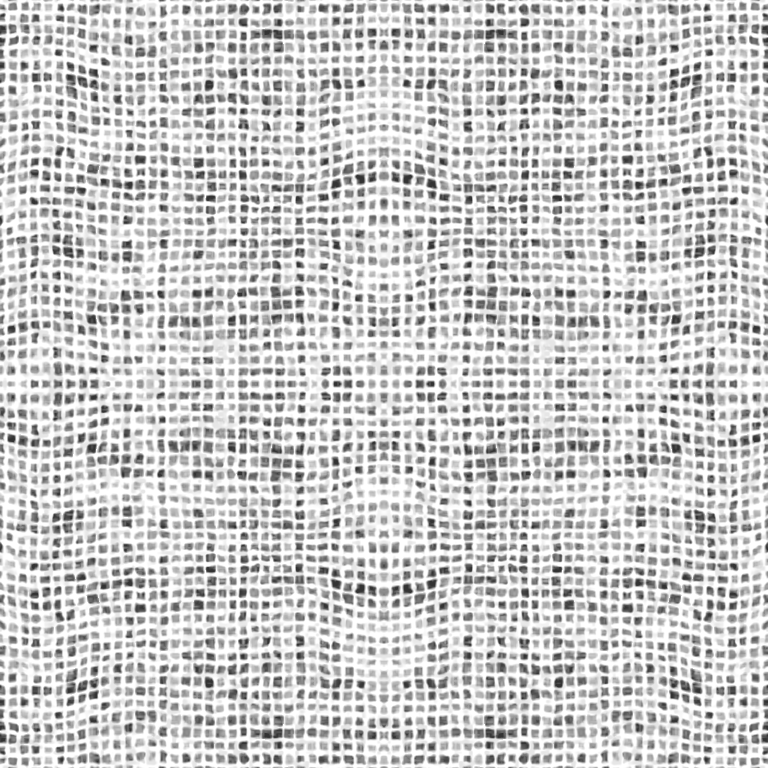
This texture is drawn by a Shadertoy shader. Its source:

```glsl
float hash(vec2 p) {
    return fract(sin(dot(p, vec2(127.1, 311.7))) * 43758.5453);
}

float noise(vec2 p) {
    vec2 i = floor(p), f = fract(p);
    f = f * f * (3.0 - 2.0 * f);
    return mix(mix(hash(i), hash(i + vec2(1, 0)), f.x),
               mix(hash(i + vec2(0, 1)), hash(i + vec2(1, 1)), f.x), f.y);
}

// Soft bump of the given width around a centre
float band(float x, float centre, float width) {
    float t = (x - centre) / width;
    return exp(-t * t);
}

// Displacement of the threads: columns stay straighter than rows
vec2 sway(vec2 p) {
    vec2 broad = vec2(noise(p * vec2(8, 9) + 3.0), noise(p * vec2(9, 7) + 31.0)) - 0.5;
    vec2 kinks = vec2(noise(p * vec2(40, 55) + 7.0), noise(p * vec2(55, 40) + 19.0)) - 0.5;
    return (vec2(0.5, 1.3) * broad + 0.22 * kinks) * smoothstep(0.0, 0.05, p);
}

// Darkness of one gap, from its column, row, region and own chance
float gapTone(vec2 cell, vec2 p, float y) {
    float tone = 0.28 * hash(vec2(cell.x, 23.0)) + 0.10 * hash(vec2(9.0, cell.y))
               + 0.14 * noise(p * vec2(16, 18) + 50.0) + 0.48 * hash(cell + 40.0);
    tone += 0.22 * band(p.x, 0.372, 0.008) + 0.08 * band(p.x, 0.46, 0.04);
    tone += 0.04 * band(p.y, 0.28, 0.04) + 0.10 * band(y, 0.46, 0.04);
    tone -= 0.06 * band(p.y, 0.375, 0.015) + 0.06 * band(y, 0.35, 0.025);
    tone -= 0.08 * band(p.x, 0.0, 0.06);
    return smoothstep(0.1, 0.95, tone);
}

void mainImage(out vec4 fragColor, in vec2 fragCoord) {
    vec2 uv = fragCoord / iResolution.xy;
    vec2 p = abs(uv - 0.5); // cloth mirrored about both axes

    // Weave: 66 gaps across, 61 down
    vec2 grid = p * vec2(66, 61) + sway(p);
    vec2 cell = floor(grid + 0.5);
    vec2 local = grid - cell;

    // Rounded gap with frayed edges, wider where the weave is darker
    float tone = gapTone(cell, p, uv.y);
    vec2 halfSize = vec2(0.26, 0.23) + 0.05 * tone
                  + 0.07 * vec2(hash(vec2(cell.x, 5.0)), hash(vec2(9.0, cell.y)))
                  + 0.10 * (vec2(hash(cell), hash(cell + 17.0)) - 0.5);
    float d = length(max(abs(local) - halfSize + 0.12, 0.0)) - 0.12;
    d += 0.20 * (noise(p * 170.0) - 0.5);
    float soft = max(0.15, 61.0 / iResolution.y);
    float gap = 1.0 - smoothstep(-soft, soft, d);

    // Loose fibres lighten the gaps
    float fibre = max(noise(p * vec2(300, 110)), noise(p * vec2(110, 300) + 70.0));
    float dark = gap * mix(0.25, 0.72, tone) * (1.45 - 0.7 * fibre);

    // Faint grey fuzz over the threads
    dark += 0.10 * smoothstep(0.5, 0.9, noise(p * 150.0 + 90.0)) * (1.0 - gap);
    fragColor = vec4(vec3(clamp(1.0 - dark, 0.2, 1.0)), 1.0);
}
```
